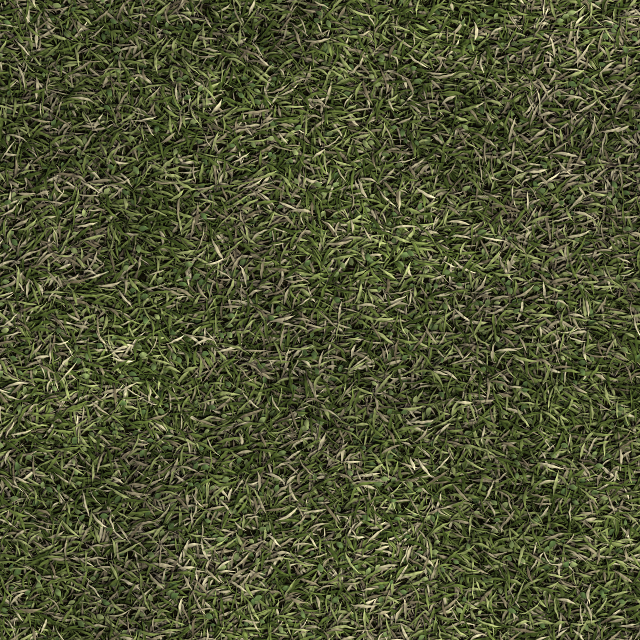
This texture is drawn by a WebGL 1 fragment shader. Its source:

```glsl
precision highp float;
// Mown lawn seen from above: many short, bent blades in green and straw,
// with a few small clover leaves, painted in layers from dark soil upward.
// Each layer is a jittered grid; every blade also shades what lies below it.

uniform vec2 u_resolution;

const float PI = 3.14159265;
const int LAYERS = 16;
const float CELL = 0.0245;            // grid spacing, in canvas widths
const float BLADE_WIDTH = 0.00175;    // half width of a typical blade
const float BLADE_BEND = 0.25;        // sideways curve, relative to length
const float LEAF_SHARE = 0.10;        // part of the blades that are leaves
const vec2 LEAF_SIZE = vec2(0.0068, 0.0040);
const float STRAW_SHARE = 0.31;
const float RAGGEDNESS = 0.0018;      // how far outlines are pushed about
const vec2 SHADOW_OFFSET = vec2(-0.0010, 0.0017);
const float SHADOW_SOFTNESS = 0.0020;
const float SHADOW_STRENGTH = 0.32;
const float DEPTH_SHADE = 0.70;       // brightness of the lowest layer
const float EXPOSURE = 1.25;
const vec3 BLACK_LEVEL = vec3(0.074, 0.084, 0.044);
const float DARKEST = 0.35;           // part of a dark colour that is kept

const vec3 SOIL = vec3(0.140, 0.142, 0.072);
const vec3 DARK_GREEN = vec3(0.26, 0.315, 0.14);
const vec3 MID_GREEN = vec3(0.39, 0.445, 0.22);
const vec3 LIGHT_GREEN = vec3(0.57, 0.60, 0.38);
const vec3 CLOVER_GREEN = vec3(0.33, 0.41, 0.23);
const vec3 BROWN_STRAW = vec3(0.42, 0.395, 0.285);
const vec3 PALE_STRAW = vec3(0.73, 0.71, 0.55);

// Four random values per cell, without sine
vec4 hash4(vec2 p) {
  vec4 q = fract(p.xyxy * vec4(0.1031, 0.1030, 0.0973, 0.1099));
  q += dot(q, q.wzxy + 33.33);
  return fract((q.xxyz + q.yzzw) * q.zywx);
}

float valueNoise(vec2 p) {
  vec2 i = floor(p);
  vec2 f = fract(p);
  f = f * f * (3.0 - 2.0 * f);
  float low = mix(hash4(i).x, hash4(i + vec2(1.0, 0.0)).x, f.x);
  float high = mix(hash4(i + vec2(0.0, 1.0)).x, hash4(i + 1.0).x, f.x);
  return mix(low, high, f.y);
}

// Approximate distance to a curved blade that tapers at both ends
float bladeDistance(vec2 p, vec2 size, float bend) {
  float t = p.x / size.x;
  float side = p.y - bend * size.x * t * t;
  return abs(side) - size.y * (1.0 - t * t);
}

// Blade colour: pick selects the kind, tint varies it
vec3 bladeColor(float pick, float tint, float strawShare) {
  vec3 straw = mix(BROWN_STRAW, PALE_STRAW, tint);
  vec3 green = mix(DARK_GREEN, MID_GREEN, smoothstep(0.0, 0.55, tint));
  green = mix(green, LIGHT_GREEN, smoothstep(0.5, 1.0, tint));
  return pick < strawShare ? straw : green;
}

// Paint one blade, and its shadow, over the colour so far
vec3 paintBlade(vec3 below, vec2 uv, vec2 cell, float layer, float edge) {
  vec2 seed = cell + layer * vec2(37.0, 71.0) + 11.0;
  vec4 place = hash4(seed);
  vec4 look = hash4(seed + 423.0);
  vec2 shift = hash4(vec2(layer, 5.0)).xy;
  vec2 center = (cell + shift + place.xy) * CELL;
  float patchy = valueNoise(center * 8.0 + 3.0);

  // Directions favour the horizontal and lean together in patches
  float spread = 2.0 * place.z - 1.0;
  float angle = 0.5 * PI * spread * pow(abs(spread), 0.3) + 1.1 * (patchy - 0.5);
  float c = cos(angle);
  float s = sin(angle);
  mat2 turn = mat2(c, -s, s, c);

  bool isLeaf = look.w < LEAF_SHARE;
  vec2 size = vec2(CELL * mix(0.45, 0.9, place.w), BLADE_WIDTH * mix(0.6, 1.4, look.z));
  if (isLeaf) size = LEAF_SIZE * mix(0.65, 1.1, place.w);
  float bend = isLeaf ? 0.0 : BLADE_BEND * (2.0 * look.y - 1.0);

  vec2 p = turn * (uv - center);
  float d = bladeDistance(p, size, bend);
  float shade = bladeDistance(turn * (uv - center - SHADOW_OFFSET), size, bend);
  float shadow = 1.0 - smoothstep(-0.0005, SHADOW_SOFTNESS, shade);
  below *= 1.0 - SHADOW_STRENGTH * shadow;

  vec3 color = bladeColor(look.x, fract(look.y * 7.0 + look.z), STRAW_SHARE + 0.35 * (patchy - 0.5));
  if (isLeaf) color = mix(CLOVER_GREEN, LIGHT_GREEN, 0.8 * look.y * look.y);
  color *= mix(DEPTH_SHADE, 1.0, layer / float(LAYERS - 1));
  color *= 1.0 + 0.20 * clamp(p.x / size.x, -1.0, 1.0);
  color *= 1.0 + 0.12 * clamp(p.y / size.y, -1.0, 1.0);
  return mix(below, color, 1.0 - smoothstep(-edge, edge, d));
}

void main() {
  float side = min(u_resolution.x, u_resolution.y);
  vec2 uv = gl_FragCoord.xy / side;
  float edge = 0.65 / side;

  // Soil, then the layers of grass with slightly ragged outlines
  vec3 color = SOIL * mix(0.7, 1.3, valueNoise(uv * 170.0));
  vec2 push = vec2(valueNoise(uv * 150.0 + 7.0), valueNoise(uv * 150.0 + 91.0)) - 0.5;
  vec2 ragged = uv + RAGGEDNESS * push;
  for (int i = 0; i < LAYERS; i++) {
    float layer = float(i);
    vec2 home = floor(ragged / CELL - hash4(vec2(layer, 5.0)).xy);
    for (int y = -1; y <= 1; y++) {
      for (int x = -1; x <= 1; x++) {
        color = paintBlade(color, ragged, home + vec2(float(x), float(y)), layer, edge);
      }
    }
  }

  // Broad light and dark patches, a fine mottling, then deep shadows
  float tone = 0.6 * valueNoise(uv * 5.0 + 17.0) + 0.4 * valueNoise(uv * 15.0 + 41.0);
  float mottle = valueNoise(uv * 260.0);
  color *= EXPOSURE * mix(0.82, 1.18, tone) * mix(0.86, 1.14, mottle);
  color = max(color - BLACK_LEVEL, DARKEST * color);
  gl_FragColor = vec4(clamp(color, 0.0, 1.0), 1.0);
}
```
